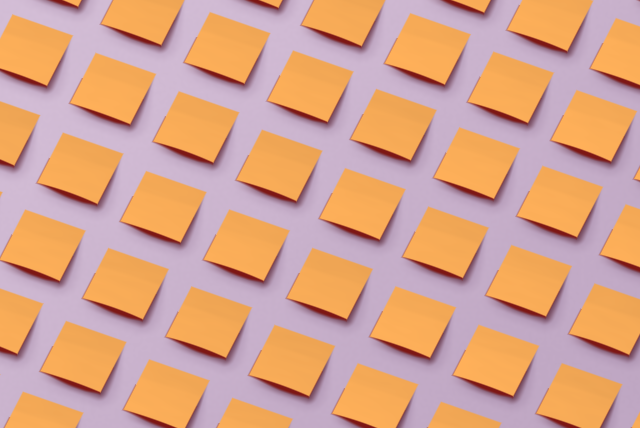
A Shadertoy shader for this pattern:

```glsl
// Slanted rows of orange paper notes with curled red undersides on soft lilac.

// Lengths are fractions of the canvas height, measured from the top left.
const vec2 ORIGIN      = vec2(0.2656, 0.2070);   // centre of note (0, 0)
const vec2 COLUMN_STEP = vec2(0.1943, 0.0898);
const vec2 ROW_STEP    = vec2(-0.0869, 0.1760);
const vec2 NOTE_RIGHT  = vec2(0.1412, 0.0493);   // note edge vectors
const vec2 NOTE_DOWN   = vec2(-0.0605, 0.1175);

// Rows slide a little, as if laid by hand.
const float ROW_WAVE   = 0.898;
const vec2 WAVE_PHASE  = vec2(1.4, 1.9);
const vec2 WAVE_SIZE   = vec2(0.0166, 0.0125);
const vec2 WAVE_BIAS   = vec2(-0.0068, 0.0016);

const vec3 LILAC_LIGHT = vec3(0.825, 0.740, 0.835);
const vec3 LILAC_DEEP  = vec3(0.750, 0.655, 0.765);
const vec3 PAPER       = vec3(0.970, 0.670, 0.340);
const vec3 UNDERSIDE   = vec3(0.490, 0.090, 0.080);
const vec3 SHADOW_TINT = vec3(0.620, 0.420, 0.460);

const float CURL      = 0.022;   // upward bow of the lower edge
const float LIP       = 0.062;   // depth of the visible underside
const float VARIATION = 0.012;   // brightness change between notes

float hash(vec2 p) {
    vec3 q = fract(vec3(p.xyx) * 0.1031);
    q += dot(q, q.yzx + 33.33);
    return fract((q.x + q.y) * q.z);
}

vec2 gradient(vec2 cell) {
    float angle = 6.2832 * hash(cell);
    return vec2(cos(angle), sin(angle));
}

float gradientNoise(vec2 p) {
    vec2 i = floor(p), f = p - i;
    vec2 w = f * f * f * (f * (f * 6.0 - 15.0) + 10.0);
    vec2 e = vec2(1.0, 0.0);
    float a = dot(gradient(i), f);
    float b = dot(gradient(i + e.xy), f - e.xy);
    float c = dot(gradient(i + e.yx), f - e.yx);
    float d = dot(gradient(i + e.xx), f - e.xx);
    return mix(mix(a, b, w.x), mix(c, d, w.x), w.y);
}

vec2 noteCentre(vec2 cell) {
    vec2 slide = WAVE_BIAS + WAVE_SIZE * cos(ROW_WAVE * (cell.y - WAVE_PHASE));
    return ORIGIN + cell.x * COLUMN_STEP + cell.y * ROW_STEP + slide;
}

// Shadow falling right and down, widening toward the lifted lower corner.
float castShadow(vec2 uv, vec2 reach) {
    float lift = smoothstep(-0.5, 0.5, uv.y);
    vec2 away = max(uv - 0.5, 0.0) / (reach * vec2(0.15 + 0.85 * lift, 1.0));
    float taper = smoothstep(-0.55, 0.1, uv.x) * smoothstep(-0.5, 0.0, uv.y);
    return taper * (1.0 - smoothstep(0.0, 1.0, length(away)));
}

vec3 paperColour(vec2 uv, vec2 cell) {
    float band = smoothstep(-0.20, -0.12, uv.y + 0.04 * uv.x);
    float light = 0.985 + 0.018 * band + 0.025 * uv.y - 0.012 * uv.x;
    light += VARIATION * (2.0 * hash(cell + 71.0) - 1.0);
    light += 0.012 * gradientNoise(uv * vec2(2.0, 7.0) + cell * 5.3);
    return PAPER * light;
}

void mainImage(out vec4 fragColor, in vec2 fragCoord) {
    vec2 p = vec2(fragCoord.x, iResolution.y - fragCoord.y) / iResolution.y;
    float aa = 1.0 / iResolution.y;

    // Lilac ground
    float fall = dot(p, vec2(0.36, 0.46));
    vec3 colour = mix(LILAC_LIGHT, LILAC_DEEP, smoothstep(0.0, 1.0, fall));
    colour *= 1.0 + 0.012 * gradientNoise(p * 4.0) + 0.008 * gradientNoise(p * 90.0);

    mat2 toNote = inverse(mat2(NOTE_RIGHT, NOTE_DOWN));
    float area = abs(determinant(mat2(NOTE_RIGHT, NOTE_DOWN)));
    vec2 span = area / vec2(length(NOTE_DOWN), length(NOTE_RIGHT));
    vec2 home = round(inverse(mat2(COLUMN_STEP, ROW_STEP)) * (p - ORIGIN));

    float wide = 0.0, close = 0.0, lip = 0.0, cover = 0.0;
    vec3 paper = PAPER;
    for (int j = -1; j <= 1; j++) {
        for (int i = -1; i <= 1; i++) {
            vec2 cell = home + vec2(i, j);
            vec2 uv = toNote * (p - noteCentre(cell));
            wide = max(wide, castShadow(uv, vec2(0.34, 0.36)));
            close = max(close, castShadow(uv, vec2(0.15, 0.19)));

            // Sheet with a bowed lower edge
            float bow = 1.0 - 4.0 * uv.x * uv.x;
            float curl = CURL * (0.7 + 0.6 * hash(cell)) * max(bow, 0.0);
            float side = (abs(uv.x) - 0.5) * span.x;
            float lower = (uv.y - 0.5 + curl) * span.y;
            float sheet = max(max(side, lower), (-0.5 - uv.y) * span.y);
            float mask = 1.0 - smoothstep(-aa, aa, sheet);
            if (mask > cover) paper = paperColour(uv, cell);
            cover = max(cover, mask);

            // Underside, deepest right of the middle
            float depth = LIP * smoothstep(-0.56, 0.1, uv.x) * (1.0 - 0.5 * smoothstep(0.25, 0.5, uv.x));
            float under = max(side, (uv.y - 0.5 - depth) * span.y);
            float red = 1.0 - smoothstep(-0.002 - aa, 0.002 + aa, under);
            lip = max(lip, red * step(0.0, uv.y));
        }
    }

    colour *= mix(vec3(1.0), vec3(0.90, 0.87, 0.90), wide);
    colour *= mix(vec3(1.0), SHADOW_TINT, close * 0.9);
    colour = mix(colour, UNDERSIDE, lip);
    colour = mix(colour, paper, cover);
    fragColor = vec4(colour, 1.0);
}
```
